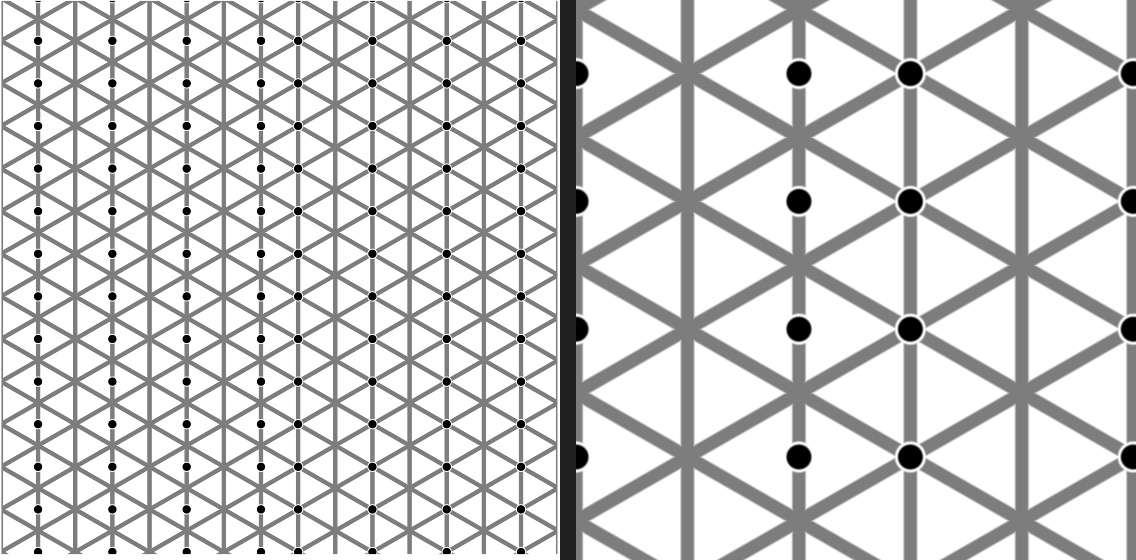
Left: the whole. Right: its middle third, enlarged.
Give the GLSL for this pattern, as a WebGL 1 fragment shader.

```glsl
precision highp float;

uniform vec2 u_resolution;

// Layout, in fractions of the canvas
const vec2 ORIGIN = vec2(0.0680, 0.0143);   // lowest dot of column 0
const vec2 PITCH = vec2(0.06634, 0.07607);  // column spacing, node spacing
const float SPLIT_COLUMN = 6.5;             // dots move from even to odd columns
const vec2 FRAME_MIN = vec2(0.0026, 0.0104);
const vec2 FRAME_MAX = vec2(0.9955, 0.9985);

const float LINE_WIDTH = 0.0079;
const float DOT_RADIUS = 0.0074;
const float RIM_RADIUS = 0.0092;
const float SOFTNESS = 0.0019;

const vec3 PAPER = vec3(1.0);
const vec3 LINE_GRAY = vec3(0.49);
const vec3 DOT_BLACK = vec3(0.0);

// Distance to the nearest integer
float toInteger(float x) {
  return abs(fract(x + 0.5) - 0.5);
}

// Soft coverage of a signed distance, 1 inside
float cover(float d) {
  float w = max(SOFTNESS, 1.0 / min(u_resolution.x, u_resolution.y));
  return 1.0 - smoothstep(-0.5 * w, 0.5 * w, d);
}

// Distance to the nearest of the three line families
float triangleGrid(vec2 cell) {
  float slant = 0.5 * (cell.x - 1.0);
  float normalScale = PITCH.x / length(vec2(PITCH.x, 0.5 * PITCH.y));
  float upright = toInteger(cell.x) * PITCH.x;
  float rising = toInteger(cell.y - slant) * PITCH.y * normalScale;
  float falling = toInteger(cell.y + slant) * PITCH.y * normalScale;
  return min(upright, min(rising, falling));
}

// Distance to the nearest dot centre: edge midpoints on the left, nodes on the right
float dotCentre(vec2 cell) {
  float parity = step(SPLIT_COLUMN, cell.x);
  float across = 2.0 * toInteger(0.5 * (cell.x - parity));
  return length(vec2(across, toInteger(cell.y)) * PITCH);
}

void main() {
  vec2 uv = gl_FragCoord.xy / u_resolution;
  vec2 cell = (uv - ORIGIN) / PITCH;

  // Lines, then white rims, then dots
  vec3 color = mix(PAPER, LINE_GRAY, cover(triangleGrid(cell) - 0.5 * LINE_WIDTH));
  float centre = dotCentre(cell);
  color = mix(color, PAPER, cover(centre - RIM_RADIUS));
  color = mix(color, DOT_BLACK, cover(centre - DOT_RADIUS));

  // Blank margin around the frame
  vec2 outside = max(FRAME_MIN - uv, uv - FRAME_MAX);
  color = mix(PAPER, color, cover(max(outside.x, outside.y)));

  gl_FragColor = vec4(color, 1.0);
}
```
